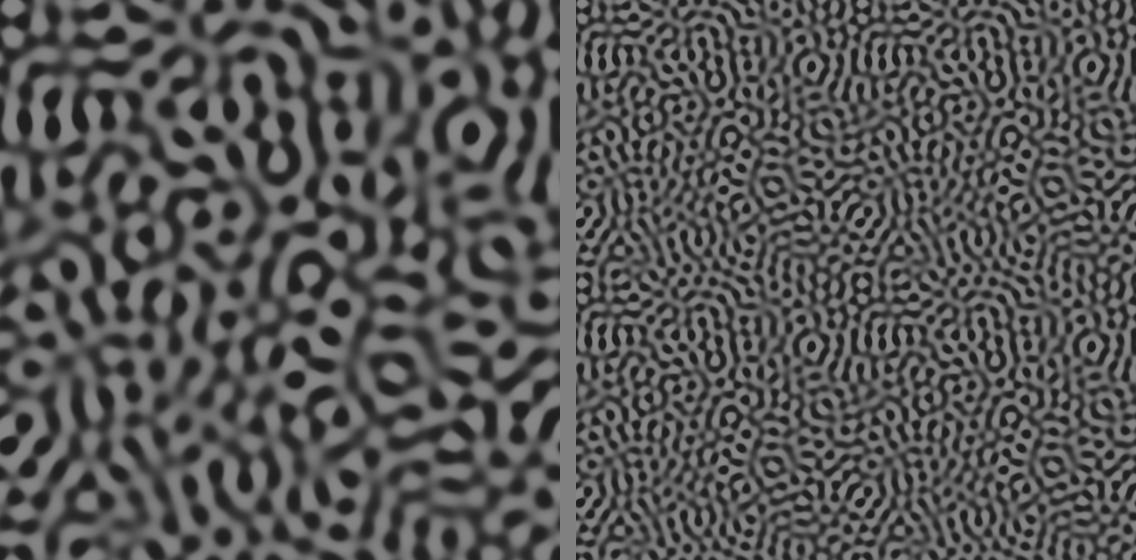
Left: one tile. Right: repeated 2 by 2.
This pattern is drawn by a Shadertoy shader. Its source:

```glsl
// Soft labyrinth of dark grains and grey ridges, in the manner of Turing spots.
// Many plane waves of similar wavelength are summed; the curvature of the field
// then parts the grains. Whole-number wave vectors make it tile without a seam.

const float TAU = 6.2831853;
const int WAVE_COUNT = 96;
const float RIDGES_PER_SIDE = 20.6; // mean number of wave cycles per canvas side
const float RIDGE_SPREAD = 2.0;     // half width of the band of cycle counts
const float UPRIGHTNESS = 0.18;     // preference for upright grains
const float GRAIN_PARTING = 0.28;   // how strongly grains separate at their necks
const float DARK_GREY = 0.12;
const float LIGHT_GREY = 0.53;

float hash(float n, float seed) {
    return fract(sin(n * 12.9898 + seed * 78.233) * 43758.5453);
}

// Whole-number wave vector; directions are stratified over half a turn
// and crowd towards the horizontal axis.
vec2 waveVector(float index, float count, float radius, float spread, float upright) {
    float angle = 0.5 * TAU * (index + hash(index, 1.0)) / count;
    angle -= upright * sin(2.0 * angle);
    float cycles = radius + spread * (2.0 * hash(index, 2.0) - 1.0);
    return round(cycles * vec2(cos(angle), sin(angle)));
}

// Periodic band-limited noise of unit variance in x;
// its second derivatives (xx, yy, xy), in units of the wavelength, in yzw.
vec4 bandNoise(vec2 uv, float radius, float spread, float upright) {
    float count = float(WAVE_COUNT);
    vec4 sum = vec4(0.0);
    for (int i = 0; i < WAVE_COUNT; i++) {
        float index = float(i);
        vec2 k = waveVector(index, count, radius, spread, upright);
        float wave = cos(TAU * (dot(k, uv) + hash(index, 3.0)));
        vec2 d = k / radius;
        sum += wave * vec4(1.0, -d.x * d.x, -d.y * d.y, -d.x * d.y);
    }
    return sum * sqrt(2.0 / count);
}

// Deepens pits and lifts saddles, so that dark spots stand apart.
float partGrains(vec4 field, float amount) {
    float curvature = field.y * field.z - field.w * field.w;
    return field.x - amount * curvature;
}

// Soft threshold that flattens both the grains and the ridges.
float softStep(float value, float gain, float bias) {
    return 0.5 + 0.5 * tanh(gain * value + bias);
}

void mainImage(out vec4 fragColor, in vec2 fragCoord) {
    vec2 uv = fragCoord / iResolution.xy;
    vec4 field = bandNoise(uv, RIDGES_PER_SIDE, RIDGE_SPREAD, UPRIGHTNESS);
    float height = partGrains(field, GRAIN_PARTING);
    float grey = mix(DARK_GREY, LIGHT_GREY, softStep(height, 1.05, 0.07));
    fragColor = vec4(vec3(grey), 1.0);
}
```
